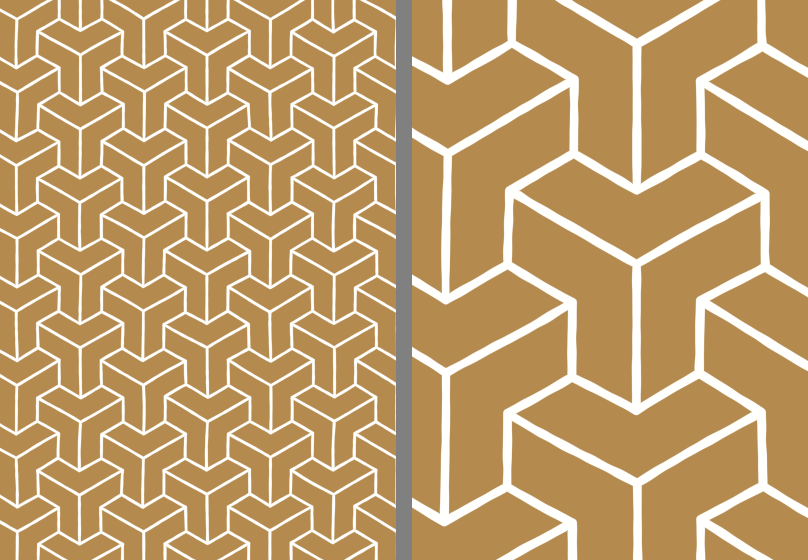
Left, the full canvas; right, a detail of the centre.
A Shadertoy shader for this pattern:

```glsl
// Interlocking three-armed blocks in white outline on flat ochre, on a hexagonal lattice.
// Each block is folded by its mirror symmetry onto one spoke and one tip edge;
// a little smooth noise shifts the corners and roughens the strokes by hand.

#define EDGE 0.04355                  // short edge length, in canvas heights
#define ORIGIN vec2(0.365, 0.20)      // a block centre, in edges from mid canvas
#define HALF_LINE 0.060               // half stroke width, in edges
#define CORNER_SHIFT 0.085            // range of the corner wander
#define CORNER_SCALE 0.55             // frequency of the corner wander
#define ROUGHNESS 0.014               // range of the stroke width variation
#define ROUGH_SCALE 5.0               // frequency of the stroke width variation
#define SOFTNESS 0.75                 // edge smoothing, in pixels
#define OCHRE vec3(0.706, 0.541, 0.310)
#define WHITE vec3(1.0, 1.0, 0.994)

const float SQRT3 = 1.7320508;

float hash(vec2 p) {
    vec3 q = fract(vec3(p.xyx) * 0.1031);
    q += dot(q, q.yzx + 33.33);
    return fract((q.x + q.y) * q.z);
}

float noise(vec2 p) {
    vec2 cell = floor(p);
    vec2 f = fract(p);
    f = f * f * (3.0 - 2.0 * f);
    float low = mix(hash(cell), hash(cell + vec2(1, 0)), f.x);
    float high = mix(hash(cell + vec2(0, 1)), hash(cell + vec2(1, 1)), f.x);
    return mix(low, high, f.y);
}

float segmentDistance(vec2 p, vec2 a, vec2 b) {
    vec2 pa = p - a;
    vec2 ba = b - a;
    return length(pa - ba * clamp(dot(pa, ba) / dot(ba, ba), 0.0, 1.0));
}

// Three spokes, each ending in a pair of short edges.
float blockDistance(vec2 p) {
    vec2 mirror = vec2(0.5, 0.5 * SQRT3);
    p.x = abs(p.x);
    p -= 2.0 * max(dot(p, mirror), 0.0) * mirror;
    p.x = abs(p.x);
    vec2 tip = vec2(0.0, -2.0);
    float spoke = segmentDistance(p, vec2(0.0), tip);
    float tipEdge = segmentDistance(p, tip, vec2(0.5 * SQRT3, -1.5));
    return min(spoke, tipEdge);
}

// Nearest stroke among the surrounding blocks; odd columns sit half a row higher.
float latticeDistance(vec2 p) {
    vec2 spacing = vec2(1.5 * SQRT3, 3.0);
    float nearColumn = round(p.x / spacing.x);
    float d = 1e3;
    for (int i = -1; i <= 1; i++) {
        float column = nearColumn + float(i);
        float rise = 0.5 * mod(column, 2.0);
        float nearRow = round(p.y / spacing.y - rise);
        for (int j = -1; j <= 1; j++) {
            vec2 centre = spacing * vec2(column, nearRow + float(j) + rise);
            d = min(d, blockDistance(p - centre));
        }
    }
    return d;
}

void mainImage(out vec4 fragColor, in vec2 fragCoord) {
    float pixel = 1.0 / (iResolution.y * EDGE);
    vec2 p = (fragCoord - 0.5 * iResolution.xy) * pixel - ORIGIN;

    // Hand-drawn irregularity
    vec2 seed = p * CORNER_SCALE + 60.0;
    vec2 wander = vec2(noise(seed), noise(seed + 41.7)) - 0.5;
    float rough = noise(p * ROUGH_SCALE + 150.0) - 0.5;

    float d = latticeDistance(p + CORNER_SHIFT * wander);
    d -= HALF_LINE + ROUGHNESS * rough;

    float blur = SOFTNESS * pixel;
    float ink = 1.0 - smoothstep(-blur, blur, d);
    fragColor = vec4(mix(OCHRE, WHITE, ink), 1.0);
}
```
